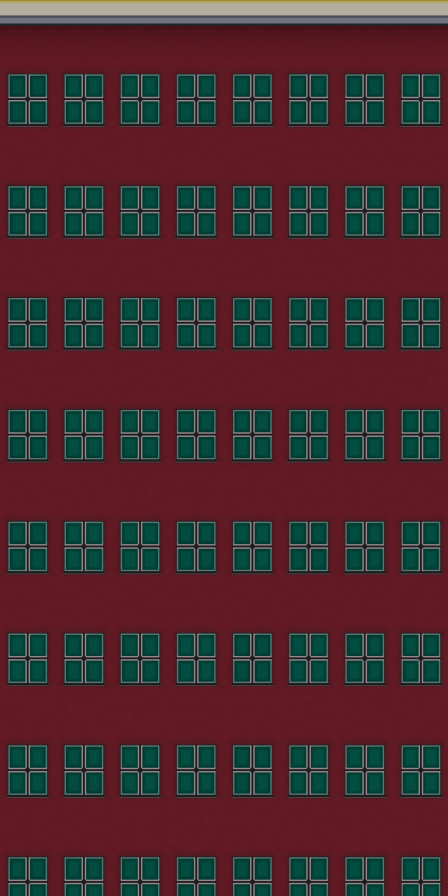
This pattern is drawn by a WebGL 2 fragment shader. Its source:

```glsl
#version 300 es
precision highp float;
// Dark red facade with eight columns and rows of green sash windows below a pale cornice.

uniform vec2 u_resolution;
out vec4 outColor;

// The facade is 8 units wide and 16 units tall, measured from its top left corner.
const vec2 FACADE = vec2(8.0, 16.0);
const vec2 PITCH = vec2(1.003, 1.997);
const vec2 FIRST_WINDOW = vec2(0.495, 1.77);
const vec2 WINDOW_HALF = vec2(0.35, 0.45);
const vec2 PANE_CENTER = vec2(0.181, 0.229);
const vec2 PANE_HALF = vec2(0.152, 0.2);

const vec3 WALL = vec3(0.39, 0.10, 0.14);
const vec3 GLASS = vec3(0.01, 0.29, 0.245);
const vec3 SHADOW = vec3(0.12, 0.11, 0.12);
const vec3 TRIM = vec3(0.31, 0.47, 0.44);
const vec3 SASH = vec3(0.56, 0.53, 0.54);
const vec3 SILL = vec3(0.33, 0.31, 0.32);
const vec3 STONE = vec3(0.70, 0.68, 0.61);
const vec3 GILT = vec3(0.70, 0.64, 0.30);
const vec3 SLATE = vec3(0.44, 0.45, 0.49);
const vec3 GUTTER = vec3(0.13, 0.15, 0.17);

float hash(vec2 p) {
  return fract(sin(dot(p, vec2(127.1, 311.7))) * 43758.5);
}

vec2 gradient(vec2 cell) {
  float angle = 6.2832 * hash(cell);
  return vec2(cos(angle), sin(angle));
}

float gradientNoise(vec2 p) {
  vec2 i = floor(p), f = fract(p);
  vec2 u = f * f * f * (f * (f * 6.0 - 15.0) + 10.0);
  vec2 e = vec2(1.0, 0.0);
  float a = dot(gradient(i), f);
  float b = dot(gradient(i + e.xy), f - e.xy);
  float c = dot(gradient(i + e.yx), f - e.yx);
  float d = dot(gradient(i + e.xx), f - e.xx);
  return mix(mix(a, b, u.x), mix(c, d, u.x), u.y);
}

float boxDistance(vec2 p, vec2 halfSize) {
  vec2 d = abs(p) - halfSize;
  return length(max(d, 0.0)) + min(max(d.x, d.y), 0.0);
}

// Share of a pixel lying inside a shape at signed distance d.
float cover(float d, float pixel) {
  return clamp(0.5 - d / pixel, 0.0, 1.0);
}

float stroke(float d, float width, float pixel) {
  return cover(d - 0.5 * width, pixel) - cover(d + 0.5 * width, pixel);
}

vec3 wallColor(vec2 p) {
  float grain = 0.03 * gradientNoise(p * vec2(5.0, 7.0)) + 0.02 * gradientNoise(p * 19.0);
  float eaves = 0.34 * exp(-max(p.y - 0.45, 0.0) / 0.25);
  return WALL * (1.0 + grain - eaves);
}

vec3 drawWindow(vec3 base, vec2 q, vec2 id, float pixel) {
  // Soft contact shadow and dark casing
  float casing = boxDistance(q, WINDOW_HALF);
  vec3 color = mix(base, SHADOW, 0.5 * exp(-max(casing, 0.0) / 0.045));
  color = mix(color, SHADOW, cover(casing, pixel));

  // Four panes, darker toward their edges
  vec2 folded = abs(q);
  float pane = boxDistance(folded - PANE_CENTER, PANE_HALF);
  float depth = smoothstep(0.0, 0.1, -pane);
  float tone = mix(0.72, 1.04, depth) + 0.05 * (hash(id) - 0.5);
  color = mix(color, GLASS * tone, cover(pane, pixel));

  // Green outer trim and paler edges along the glazing bars
  float nearBar = cover(min(folded.x, folded.y) - 0.05, pixel);
  color = mix(color, mix(TRIM, SASH, nearBar), stroke(pane, 0.026, pixel));
  color = mix(color, SHADOW, 0.9 * cover(length(q) - 0.045, pixel));

  // Projecting sill
  float sill = boxDistance(q - vec2(0.0, 0.472), vec2(0.375, 0.022));
  color = mix(color, SHADOW, cover(sill, pixel));
  float lip = boxDistance(q - vec2(0.0, 0.489), vec2(0.375, 0.008));
  return mix(color, SILL, 0.8 * cover(lip, pixel));
}

vec3 addBand(vec3 color, vec3 band, float bottom, float y, float pixel) {
  return mix(color, band, cover(y - bottom, pixel));
}

vec3 drawCornice(vec3 color, float y, float pixel) {
  color = addBand(color, GUTTER, 0.46, y, pixel);
  color = addBand(color, SLATE, 0.42, y, pixel);
  color = addBand(color, SLATE * 0.7, 0.32, y, pixel);
  color = addBand(color, STONE, 0.275, y, pixel);
  color = addBand(color, GILT, 0.05, y, pixel);
  return addBand(color, GILT * 0.85, 0.018, y, pixel);
}

void main() {
  vec2 p = gl_FragCoord.xy / u_resolution * FACADE;
  p.y = FACADE.y - p.y;
  float pixel = FACADE.y / u_resolution.y;

  vec2 id = clamp(round((p - FIRST_WINDOW) / PITCH), 0.0, 7.0);
  vec2 q = p - FIRST_WINDOW - id * PITCH;

  vec3 color = drawWindow(wallColor(p), q, id, pixel);
  color = drawCornice(color, p.y, pixel);
  outColor = vec4(color, 1.0);
}
```
